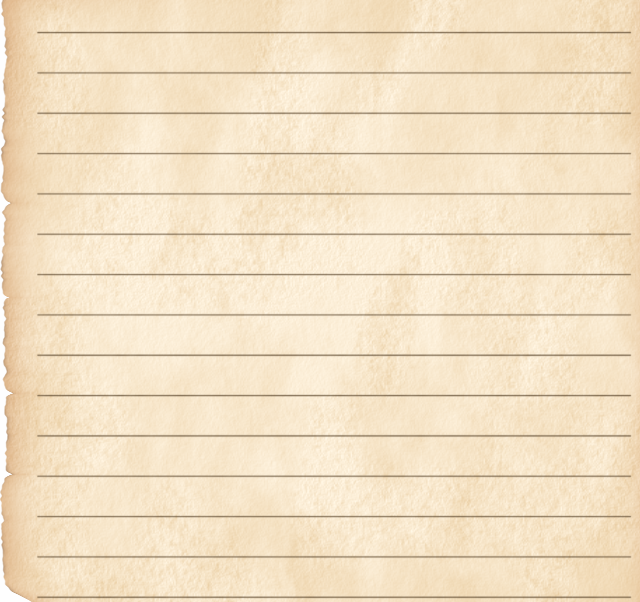
Write a Shadertoy shader that draws this pattern.

```glsl
// Aged ruled paper: fifteen thin brown lines on stained cream stock with a torn left edge.
// Layered value noise makes the stains, its slope embosses the grain, and a
// noisy distance to the left border cuts the tear and browns the margin.

float hash(vec2 p) {
    vec3 q = fract(p.xyx * vec3(0.1031, 0.103, 0.0973));
    q += dot(q, q.yzx + 33.33);
    return fract((q.x + q.y) * q.z);
}

float noise(vec2 p) {
    vec2 i = floor(p), f = fract(p);
    f = f * f * (3.0 - 2.0 * f);
    return mix(mix(hash(i), hash(i + vec2(1, 0)), f.x),
               mix(hash(i + vec2(0, 1)), hash(i + vec2(1, 1)), f.x), f.y);
}

float fbm(vec2 p) {
    float sum = 0.0, amp = 0.5;
    for (int i = 0; i < 5; i++) {
        sum += amp * noise(p);
        p = mat2(1.9, 0.5, -0.5, 1.9) * p + 17.3;
        amp *= 0.62;
    }
    return sum / 1.195;
}

// Horizontal position of the torn border at a given depth below the top.
float tornEdge(float depth) {
    float edge = -0.003 + 0.010 * noise(vec2(depth * 11.0, 3.0))
               + 0.005 * noise(vec2(depth * 60.0, 8.0))
               + 0.004 * noise(vec2(depth * 170.0, 15.0));
    for (int i = 0; i < 4; i++) {
        float notch = 0.335 + 0.15 * float(i) + 0.02 * hash(vec2(i, 5));
        edge += 0.013 * exp(-abs(depth - notch) * 240.0);
    }
    float corner = smoothstep(0.955, 1.01, depth);
    return edge + 0.05 * corner * corner;
}

float grain(vec2 p) {
    return noise(p * vec2(210, 150)) + 0.9 * noise(p * vec2(430, 360) + 40.0);
}

vec3 paper(vec2 p, vec2 uv, float inset, float fromRight) {
    // Cream centre, tan blotches drawn out vertically
    vec2 q = 2.0 * uv - 1.0;
    float blotch = fbm(p * vec2(15, 8) + 0.8 * noise(p * 9.0) + 4.0) - 0.5;
    float tone = 0.21 + 0.35 * dot(q, q) + 1.35 * blotch;

    // Small flecks gathered in patches
    float patches = smoothstep(0.35, 0.7, noise(p * vec2(11, 7) + 60.0));
    float fleck = noise(p * vec2(130, 85) + 9.0) * noise(p * vec2(260, 190) + 70.0);
    tone += (0.25 + 0.75 * patches) * 0.9 * (fleck - 0.25);
    vec3 col = mix(vec3(0.988, 0.936, 0.848), vec3(0.944, 0.855, 0.715),
                   clamp(tone, 0.0, 1.2));

    // Browned borders
    float mottling = 0.7 + 0.6 * fbm(p * 14.0 + 31.0);
    float border = 0.95 * exp(-pow(max(inset, 0.0) / 0.034, 1.4))
                 + 0.4 * exp(-fromRight * 60.0)
                 + 0.35 * exp(-(1.0 - uv.y) * 60.0) * smoothstep(0.4, 0.0, uv.x);
    col = mix(col, vec3(0.89, 0.74, 0.575), clamp(border * mottling, 0.0, 1.0));

    // Embossed grain, lit from the upper left and rougher in the patches
    float relief = grain(p) - grain(p + vec2(-0.0022, 0.0012));
    return col + relief * (0.6 + 0.5 * patches) * vec3(0.022, 0.035, 0.052);
}

void mainImage(out vec4 fragColor, in vec2 fragCoord) {
    float px = 1.0 / iResolution.y;
    vec2 uv = fragCoord / iResolution.xy;
    vec2 p = fragCoord * px;
    float depth = 1.0 - p.y;
    float fromRight = iResolution.x * px - p.x;
    float inset = p.x - tornEdge(depth);

    vec3 col = paper(p, uv, inset, fromRight);

    // Ruled lines: exact coverage of a thin band, softened by a faint bleed
    float row = clamp(round((depth - 0.0541) / 0.067), 0.0, 14.0);
    float offset = abs(depth - 0.0541 - row * 0.067);
    float core = clamp((0.0009 + 0.5 * px - offset) / px, 0.0, 1.0);
    float bleed = 1.0 - smoothstep(0.0, 0.0016 + px, offset);
    float ink = 0.36 * core + 0.31 * bleed;
    ink *= smoothstep(-px, px, p.x - 0.062) * smoothstep(-px, px, fromRight - 0.015);
    ink *= 0.9 + 0.16 * hash(vec2(row, 21)) + 0.12 * (noise(p * vec2(60, 3)) - 0.5);
    col = mix(col, vec3(0.37, 0.29, 0.19), ink);

    // Dark fibre along the tear, white beyond it
    float rim = exp(-max(inset, 0.0) * 330.0) * noise(vec2(depth * 55.0, 12.0));
    col = mix(col, vec3(0.58, 0.45, 0.34), 0.75 * rim);
    col = mix(vec3(0.995), col, smoothstep(-px, px, inset));

    fragColor = vec4(clamp(col, 0.0, 1.0), 1.0);
}
```
